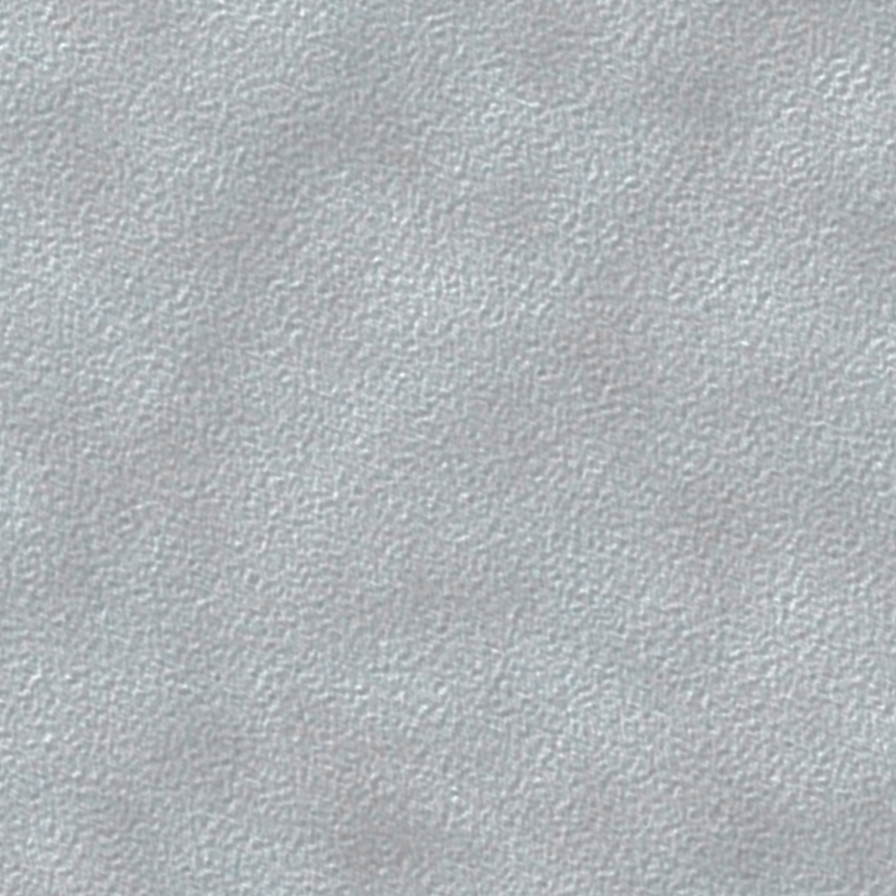
Write a Shadertoy shader that draws this texture.

```glsl
// Fine-grained blue-grey plaster, lit softly from the upper left.
// Two octaves of gradient noise form the height; its slope along the light
// gives the embossed grain, with speckle and faint clouds of tone and tint.

#define BASE_COLOR vec3(0.687, 0.708, 0.722)
#define TINT_AXIS vec3(-1.0, 0.35, 0.30)
#define LIGHT_DIR vec2(-0.60, 0.80)
#define GRAIN_SCALE 106.0
#define EMBOSS_REACH 0.32
#define GRAIN_CONTRAST 0.185
#define SPECKLE_CONTRAST 0.080
#define HIGHLIGHT_SKEW 0.070
#define PATCH_SCALE 5.5
#define PATCH_CONTRAST 0.080
#define PATCH_TINT 0.026
#define FLECK_TINT 0.036

// Integer hash of a lattice point, giving a vector in -1..1
vec2 hashGradient(vec2 cell) {
    uvec2 v = uvec2(ivec2(cell) + 4096);
    v = v * 1664525u + 1013904223u;
    v.x += v.y * 1664525u;
    v.y += v.x * 1664525u;
    v ^= v >> 16u;
    v.x += v.y * 1664525u;
    v.y += v.x * 1664525u;
    v ^= v >> 16u;
    return vec2(v & 65535u) / 32767.5 - 1.0;
}

// Gradient noise with a quintic fade, centred on zero
float gradientNoise(vec2 p) {
    vec2 cell = floor(p);
    vec2 f = p - cell;
    vec2 fade = f * f * f * (f * (f * 6.0 - 15.0) + 10.0);
    vec2 right = vec2(1.0, 0.0);
    vec2 up = vec2(0.0, 1.0);
    float a = dot(hashGradient(cell), f);
    float b = dot(hashGradient(cell + right), f - right);
    float c = dot(hashGradient(cell + up), f - up);
    float d = dot(hashGradient(cell + 1.0), f - 1.0);
    return mix(mix(a, b, fade.x), mix(c, d, fade.x), fade.y);
}

// Rotation hides the lattice directions
vec2 rotate(vec2 p, float angle) {
    float c = cos(angle), s = sin(angle);
    return vec2(c * p.x - s * p.y, s * p.x + c * p.y);
}

// Coarse lumps with finer grit on top
float grainHeight(vec2 p) {
    return 0.80 * gradientNoise(rotate(p, 0.55))
         + 0.45 * gradientNoise(rotate(p * 1.75, -0.40) + 37.0);
}

// Broad clouds, each octave a little weaker
float cloud(vec2 p) {
    float sum = 0.0, weight = 1.0;
    for (int octave = 0; octave < 4; octave++) {
        sum += weight * gradientNoise(p);
        p = rotate(p * 2.1, 0.9) + 17.0;
        weight *= 0.55;
    }
    return sum;
}

void mainImage(out vec4 fragColor, in vec2 fragCoord) {
    vec2 uv = fragCoord / iResolution.y;

    // Patches of lighter, cooler and rougher plaster
    vec2 patchPos = rotate(uv, 0.5) * PATCH_SCALE;
    float tone = cloud(patchPos + 5.0);
    float tint = 0.5 * tone + 0.6 * cloud(patchPos * 0.8 + 61.0);
    float roughness = 1.0 + 0.6 * tone;

    // Slope of the surface towards the light
    vec2 grainPos = uv * GRAIN_SCALE;
    vec2 reach = normalize(LIGHT_DIR) * EMBOSS_REACH;
    float relief = grainHeight(grainPos - reach) - grainHeight(grainPos + reach);
    relief *= roughness;

    // Round unlit speckle, and small cool and warm flecks
    float speckle = gradientNoise(rotate(grainPos, 1.1) * 1.2 + 23.0);
    float fleck = gradientNoise(rotate(grainPos, 0.3) * 0.6 + 91.0);

    vec3 color = BASE_COLOR;
    color += GRAIN_CONTRAST * relief + HIGHLIGHT_SKEW * (relief * relief - 0.05);
    color += SPECKLE_CONTRAST * speckle + PATCH_CONTRAST * tone;
    color += TINT_AXIS * (PATCH_TINT * tint + FLECK_TINT * fleck);
    fragColor = vec4(clamp(color, 0.0, 1.0), 1.0);
}
```
